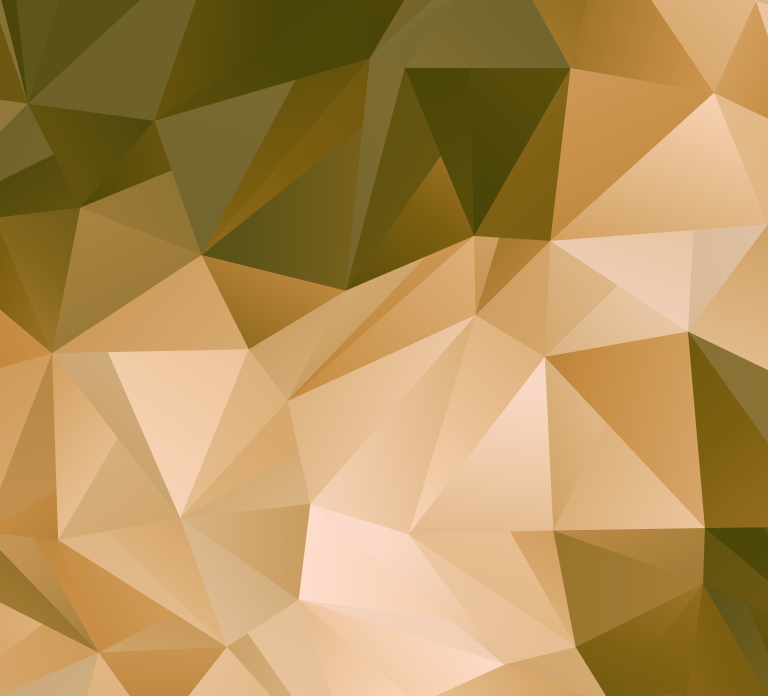
Write a WebGL 1 fragment shader that draws this background.

```glsl
precision highp float;
// Low-poly background of softly shaded triangles in olive, ochre, peach and pink.
uniform vec2 u_resolution;

const float CELLS = 5.3;    // mesh cells per canvas height
const float JITTER = 0.88;  // vertex displacement, below 1 keeps cells simple

float hash(vec2 p, float seed) {
  vec3 q = fract(vec3(p.xyx) * vec3(0.1031, 0.1130, 0.0973) + seed * 0.137);
  q += dot(q, q.yzx + 33.33);
  return fract((q.x + q.y) * q.z);
}

float cross2(vec2 a, vec2 b) {
  return a.x * b.y - a.y * b.x;
}

float area(vec2 a, vec2 b, vec2 c) {
  return cross2(b - a, c - a);
}

// Signed distance to the line a-b, positive on its left.
float lineSide(vec2 p, vec2 a, vec2 b) {
  return cross2(b - a, p - a) / max(length(b - a), 1e-4);
}

float blob(vec2 p, vec2 center, float radius) {
  vec2 d = (p - center) / radius;
  return exp(-dot(d, d));
}

// Broad light and dark areas, in units of canvas height.
float toneField(vec2 p) {
  float t = 0.88;
  t -= 0.95 * blob(p, vec2(0.15, 0.96), 0.30);
  t -= 0.85 * blob(p, vec2(0.60, 0.92), 0.25);
  t -= 0.85 * blob(p, vec2(1.08, 0.12), 0.28);
  t -= 0.60 * blob(p, vec2(0.00, 0.22), 0.14);
  t -= 0.35 * blob(p, vec2(0.22, 0.06), 0.13);
  t -= 0.30 * blob(p, vec2(0.38, 0.60), 0.17);
  t -= 0.20 * blob(p, vec2(0.46, 0.30), 0.13);
  t -= 0.35 * blob(p, vec2(0.00, 0.68), 0.20);
  t -= 0.40 * blob(p, vec2(1.10, 0.42), 0.10);
  t -= 0.20 * blob(p, vec2(1.00, 0.88), 0.20);
  t -= 0.25 * blob(p, vec2(0.68, 0.68), 0.13);
  t += 0.13 * blob(p, vec2(0.68, 0.20), 0.20);
  t += 0.12 * blob(p, vec2(0.95, 0.60), 0.14);
  return t;
}

float ramp(float from, float to, float t) {
  return clamp((t - from) / (to - from), 0.0, 1.0);
}

vec3 palette(float t) {
  vec3 c = mix(vec3(0.29, 0.27, 0.03), vec3(0.49, 0.37, 0.06), ramp(0.0, 0.27, t));
  c = mix(c, vec3(0.78, 0.55, 0.26), ramp(0.27, 0.52, t));
  c = mix(c, vec3(0.87, 0.70, 0.49), ramp(0.52, 0.74, t));
  c = mix(c, vec3(0.96, 0.81, 0.68), ramp(0.74, 0.92, t));
  return mix(c, vec3(1.0, 0.87, 0.81), ramp(0.92, 1.06, t));
}

// One flat facet: a random tone with a linear gradient across it.
vec3 facetColor(vec2 g, vec2 center, float seed) {
  vec2 id = floor(center * 97.0);
  float angle = 6.2832 * hash(id, seed);
  float slope = mix(0.05, 0.22, hash(id, seed + 1.0));
  float tone = toneField(center / CELLS) + 0.26 * (hash(id, seed + 2.0) - 0.5);
  tone += slope * dot(g - center, vec2(cos(angle), sin(angle)));
  float khaki = 0.5 * pow(hash(id, seed + 3.0), 3.0);
  return mix(palette(tone), vec3(0.70, 0.60, 0.42), khaki);
}

// Colour times coverage in rgb, coverage in alpha; some triangles are cut in two.
vec4 triangle(vec2 g, vec2 a, vec2 b, vec2 c, float pixel) {
  float inside = min(lineSide(g, a, b), min(lineSide(g, b, c), lineSide(g, c, a)));
  float cover = clamp(inside / pixel + 0.5, 0.0, 1.0);
  if (cover <= 0.0) return vec4(0.0);
  vec2 center = (a + b + c) / 3.0;
  vec2 id = floor(center * 97.0);
  vec3 color = facetColor(g, center, 5.0);
  if (hash(id, 21.0) < 0.4) {
    vec2 cut = mix(b, c, mix(0.25, 0.75, hash(id, 22.0)));
    float side = clamp(lineSide(g, a, cut) / pixel + 0.5, 0.0, 1.0);
    color = mix(color, facetColor(g, center, 11.0), side);
  }
  return vec4(color, 1.0) * cover;
}

vec2 vertex(vec2 id) {
  return id + 0.5 + JITTER * (vec2(hash(id, 31.0), hash(id, 47.0)) - 0.5);
}

void main() {
  vec2 g = gl_FragCoord.xy / u_resolution.y * CELLS;
  float pixel = CELLS / u_resolution.y;
  vec4 sum = vec4(0.0);
  for (int j = 0; j < 2; j++) {
    for (int i = 0; i < 2; i++) {
      vec2 id = floor(g) - vec2(float(i), float(j));
      vec2 a = vertex(id);
      vec2 b = vertex(id + vec2(1.0, 0.0));
      vec2 c = vertex(id + vec2(1.0, 1.0));
      vec2 d = vertex(id + vec2(0.0, 1.0));
      // Split along the diagonal that leaves the larger smallest triangle.
      bool splitAC = min(area(a, b, c), area(a, c, d)) > min(area(a, b, d), area(b, c, d));
      sum += triangle(g, a, b, splitAC ? c : d, pixel);
      sum += triangle(g, splitAC ? a : b, c, d, pixel);
    }
  }
  gl_FragColor = vec4(sum.rgb / max(sum.a, 1e-3), 1.0);
}
```
